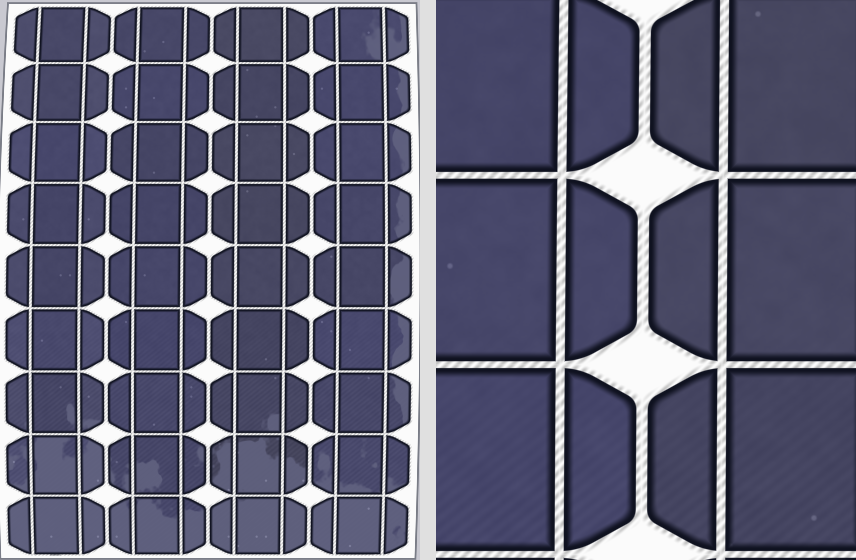
Left: the whole. Right: its middle third, enlarged.
Write a Shadertoy shader that draws this pattern.

```glsl
// Solar panel: four by nine dark blue cells with clipped corners, busbars and patchy glare.

const vec2 GRID = vec2(4.0, 9.0);
const vec3 WHITE = vec3(0.985);
const vec3 FRAME_GREY = vec3(0.48, 0.49, 0.53);
const vec3 CELL_BLUE = vec3(0.278, 0.278, 0.412);
const vec3 EDGE_DARK = vec3(0.06, 0.07, 0.125);
const vec3 GLARE = vec3(0.385, 0.39, 0.505);

float hash(vec2 p) {
    return fract(sin(dot(p, vec2(127.1, 311.7))) * 43758.5453);
}

float valueNoise(vec2 p) {
    vec2 i = floor(p), f = fract(p);
    f = f * f * (3.0 - 2.0 * f);
    float top = mix(hash(i), hash(i + vec2(1, 0)), f.x);
    float bottom = mix(hash(i + vec2(0, 1)), hash(i + vec2(1, 1)), f.x);
    return mix(top, bottom, f.y);
}

float fbm(vec2 p) {
    float sum = 0.0, amplitude = 0.5;
    for (int i = 0; i < 4; i++) {
        sum += amplitude * valueNoise(p);
        p = p * 2.03 + 17.3;
        amplitude *= 0.5;
    }
    return sum;
}

float smoothMax(float a, float b, float k) {
    float h = max(k - abs(a - b), 0.0) / k;
    return max(a, b) + h * h * k * 0.25;
}

// Barrel distortion: canvas position to column and row coordinates.
vec2 panelCoord(vec2 p, float halfWidth, float t) {
    float rise = 1.0 - p.y / 1.333;
    float centre = 0.495 + 0.0104 * rise * rise;
    return vec2(2.0 + 2.0 * (p.x - centre) / halfWidth,
                5.2 + 4.975 * (t + 0.047 * t * t * t));
}

// Rectangle with sloping, slightly rounded corner cuts.
float cellDistance(vec2 p, vec2 halfSize) {
    vec2 q = abs(p) - halfSize;
    float cut = dot(q, vec2(0.484, 0.875)) + 0.0222;
    return smoothMax(max(q.x, q.y), cut, 0.007);
}

// Ragged reflections along the bottom and the right side.
float glareMask(vec2 p, float soft) {
    float ragged = fbm(p * vec2(17.0, 15.0)) - 0.47;
    float shore = 1.115 - 0.065 * cos(12.06 * (p.x - 0.156));
    float low = (p.y - shore) / 0.11 + ragged * 3.6;
    float side = (p.x - 0.947) / 0.025 + ragged * 3.0;
    side -= 3.0 * smoothstep(1.03, 1.08, p.y);
    float corner = 0.5 - length((p - vec2(0.93, 0.085)) / vec2(0.07, 0.09)) + ragged * 2.0;
    return smoothstep(-soft, soft, max(low, max(side, corner)));
}

vec3 cellColor(vec2 p, vec2 id, vec2 local, float inside, float pixel) {
    float tone = hash(id + 3.7) - 0.5;
    vec3 col = CELL_BLUE * (1.0 + 0.07 * tone);
    col.b += 0.025 * (hash(id + 9.1) - 0.5) - (id.x == 2.0 ? 0.03 : 0.0);
    col += 0.025 * smoothstep(0.055, 0.07, abs(local.x)) * step(id.x, 0.5);
    // Faint diagonal grain on the lower rows, with fine mottling
    col += 0.012 * sin((p.x * 0.8 + p.y) * 560.0) * smoothstep(0.65, 0.95, p.y);
    col += 0.03 * (fbm(p * 65.0) - 0.47);
    col = mix(col, GLARE, 0.85 * glareMask(p, 0.14));
    // Sparse pale dust specks
    vec2 dust = p * 45.0;
    float speck = length(fract(dust) - 0.5);
    float present = step(0.975, hash(floor(dust)));
    col += 0.12 * present * (1.0 - smoothstep(0.04, 0.12 + pixel * 30.0, speck));
    return mix(EDGE_DARK, col, smoothstep(0.0015, 0.0085, inside));
}

vec3 backingColor(vec2 p, vec2 grid, vec2 pitch, float outside, float pixel) {
    // Beaded shading where the white lines are thin
    float bead = 0.5 + 0.5 * sin((p.x + p.y) * 720.0);
    float thin = 1.0 - smoothstep(0.001, 0.006, outside);
    vec3 col = WHITE - 0.22 * bead * thin;
    // Outer frame and its groove
    vec2 beyond = (abs(grid - GRID * 0.5) - GRID * 0.5) * pitch - vec2(0.016, 0.009);
    float edge = max(beyond.x, beyond.y);
    col = mix(col, vec3(0.79, 0.79, 0.82), smoothstep(-pixel, pixel, edge));
    float groove = 1.0 - smoothstep(0.001, 0.001 + pixel, abs(edge));
    col = mix(col, FRAME_GREY, groove);
    // Speckled smudges on the lower rim
    vec2 smudge = abs(p - vec2(0.85, 1.318)) - vec2(0.038, 0.0025);
    vec2 small = abs(p - vec2(0.132, 1.321)) - vec2(0.012, 0.0015);
    float d = min(max(smudge.x, smudge.y), max(small.x, small.y));
    float grit = 0.4 + 0.5 * valueNoise(p * 330.0);
    return mix(col, FRAME_GREY * 0.7, grit * (1.0 - smoothstep(-pixel, pixel, d)));
}

void mainImage(out vec4 fragColor, in vec2 fragCoord) {
    // Canvas width is one unit; y runs downward
    vec2 p = vec2(fragCoord.x, iResolution.y - fragCoord.y) / iResolution.x;
    float pixel = 1.0 / iResolution.x;
    float t = (p.y - 0.764) / 0.75;
    float halfWidth = 0.488 - 0.0174 * t * t;
    vec2 pitch = vec2(halfWidth * 0.5, 0.1508);

    vec2 grid = panelCoord(p, halfWidth, t);
    vec2 id = clamp(floor(grid), vec2(0.0), GRID - 1.0);
    vec2 local = (grid - id - 0.5) * pitch;

    // Positive on white: gaps between cells and the two busbars
    float cell = cellDistance(local, pitch * 0.5 - vec2(0.0045, 0.0027));
    float bar = 0.0036 - abs(abs(local.x + 0.001) - 0.237 * pitch.x);
    float d = max(cell, bar);

    vec3 silicon = cellColor(p, id, local, -d, pixel);
    vec3 backing = backingColor(p, grid, pitch, d, pixel);
    vec3 col = mix(silicon, backing, smoothstep(-0.8 * pixel, 0.8 * pixel, d));
    fragColor = vec4(clamp(col, 0.0, 1.0), 1.0);
}
```
